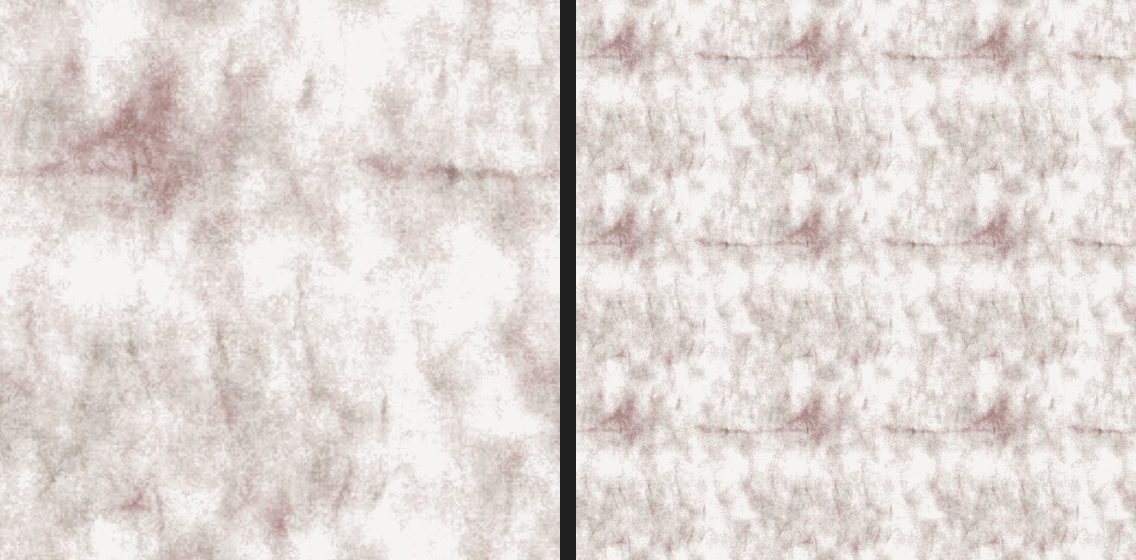
Left: one tile. Right: repeated 3 by 3.
Give the GLSL for this texture, as a three.js fragment shader.

```glsl
#define PAPER vec3(0.932, 0.914, 0.902)
#define GREY_STAIN vec3(0.730, 0.692, 0.662)
#define ROSE_STAIN vec3(0.762, 0.668, 0.658)
#define BASE_STAIN 0.13
#define BAND_DEPTH 0.16
#define CLOUD_DEPTH 1.95
#define MIRROR_DEPTH 0.80
#define VEIN_DEPTH 0.30
#define STROKE_DEPTH 0.75
#define SMEAR_DEPTH 0.45
#define GRAIN_DEPTH 0.50
#define STROKE_CELLS vec2(9.0, 7.0)

const float TAU = 6.2831853;

varying vec2 vUv;

float hash(vec2 p) {
  vec3 q = fract(p.xyx * 0.1031);
  q += dot(q, q.yzx + 33.33);
  return fract((q.x + q.y) * q.z);
}

// Value noise that wraps after a whole number of cells
float noise(vec2 uv, vec2 cells, float seed) {
  vec2 p = uv * cells;
  vec2 i = floor(p);
  vec2 f = p - i;
  f = f * f * (3.0 - 2.0 * f);
  vec2 a = mod(i, cells) + seed;
  vec2 b = mod(i + 1.0, cells) + seed;
  return mix(mix(hash(a), hash(vec2(b.x, a.y)), f.x),
             mix(hash(vec2(a.x, b.y)), hash(b), f.x), f.y);
}

float fbm(vec2 uv, vec2 cells, float gain, float seed) {
  float sum = 0.0;
  float total = 0.0;
  float weight = 1.0;
  for (int i = 0; i < 5; i++) {
    sum += weight * noise(uv, cells, seed);
    total += weight;
    weight *= gain;
    cells *= 2.0;
    seed += 17.0;
  }
  return sum / total;
}

// Scattered upright brush marks, narrow above and heavy below
float strokes(vec2 uv) {
  vec2 p = uv * STROKE_CELLS;
  vec2 cell = floor(p);
  float sum = 0.0;
  for (int y = -1; y <= 1; y++) {
    for (int x = -1; x <= 1; x++) {
      vec2 neighbour = cell + vec2(float(x), float(y));
      vec2 id = mod(neighbour, STROKE_CELLS);
      vec2 centre = vec2(hash(id + 7.0), hash(id + 29.0));
      vec2 d = (p - neighbour - centre) / STROKE_CELLS;
      float reach = mix(0.025, 0.055, hash(id + 53.0));
      float width = mix(0.007, 0.014, hash(id + 71.0));
      width *= 1.0 - 0.5 * clamp(d.y / reach, -1.0, 1.0);
      d.x += d.y * (hash(id + 97.0) - 0.5) * 0.5;
      vec2 e = d / vec2(width, reach);
      sum += smoothstep(0.3, 0.9, hash(id + 113.0)) * exp(-dot(e, e));
    }
  }
  return sum;
}

// Thin level line, broken along its length
float smear(vec2 uv, float height, float seed) {
  float d = (uv.y - height) / 0.012;
  return exp(-d * d) * smoothstep(0.3, 0.8, noise(uv, vec2(7.0, 3.0), seed));
}

void main() {
  // Gentle warp for wispy outlines
  vec2 uv = vUv + 0.006 * sin(TAU * (vUv.yx * vec2(3.0, 2.0) + vec2(0.1, 0.4)));
  uv += 0.035 * (vec2(fbm(vUv, vec2(12.0), 0.6, 3.0), fbm(vUv, vec2(12.0), 0.6, 211.0)) - 0.5);

  // Broad bands, clouds and a mirrored layer
  float band = -cos(2.0 * TAU * uv.y);
  float cloud = fbm(uv, vec2(11.0, 8.0), 0.65, 31.0) - 0.5;
  float drift = noise(uv, vec2(5.0, 4.0), 131.0) - 0.5;
  float mirrored = fbm(abs(uv - 0.5), vec2(16.0, 12.0), 0.55, 151.0) - 0.5;

  // Upright veins, brush marks and level smears
  float ridge = 1.0 - abs(2.0 * noise(uv, vec2(14.0, 5.0), 83.0) - 1.0);
  float vein = pow(ridge, 5.0) * noise(uv, vec2(9.0, 11.0), 307.0) * 2.0;
  float mark = strokes(uv) * (0.85 + 0.3 * band);
  float level = smear(uv, 0.69, 401.0) + 0.6 * smear(uv, 0.62, 433.0);

  // Woven grain and blotches with ragged edges
  float grain = 0.6 * noise(vUv, vec2(256.0), 5.0) + 0.4 * noise(vUv, vec2(128.0), 61.0) - 0.5;
  float weave = noise(vUv, vec2(256.0, 24.0), 13.0) + noise(vUv, vec2(24.0, 256.0), 37.0) - 1.0;
  float blotch = smoothstep(0.45, 0.55, fbm(vUv, vec2(12.0), 0.8, 251.0) + 0.25 * grain) - 0.5;

  float stain = BASE_STAIN + BAND_DEPTH * band + CLOUD_DEPTH * cloud + MIRROR_DEPTH * mirrored;
  stain += 0.22 * drift + VEIN_DEPTH * vein + STROKE_DEPTH * mark + SMEAR_DEPTH * level;
  stain += 0.16 * blotch + GRAIN_DEPTH * grain + 0.11 * weave;
  stain = clamp(stain + 0.25 * max(stain - 0.5, 0.0), -0.18, 1.7);

  // Rose gathers along veins and marks, grey fills the rest
  float rose = smoothstep(0.35, 0.65, fbm(uv, vec2(13.0, 9.0), 0.55, 347.0));
  rose = clamp(0.75 * rose + 0.35 * vein + 0.4 * level, 0.0, 1.0);
  gl_FragColor = vec4(mix(PAPER, mix(GREY_STAIN, ROSE_STAIN, rose), stain), 1.0);
}
```
